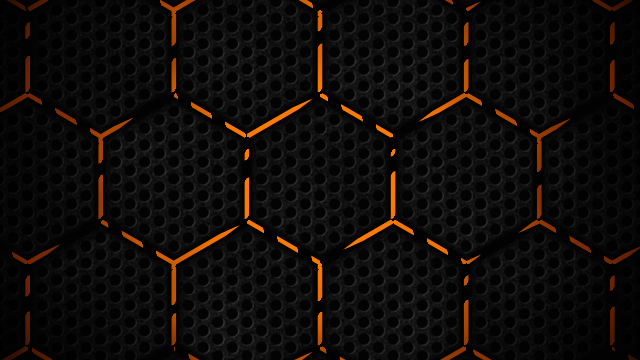
A Shadertoy shader for this pattern:

```glsl
const float HEX_WIDTH = 0.406;    // plate width in canvas heights
const float HOLE_PITCH = 0.11547; // hole spacing in plate widths
const float HOLE_RADIUS = 0.335;  // in hole spacings
const float LINE_HALF = 0.0158;   // half line width in plate widths
const float SQRT3 = 1.7320508;

vec2 hash2(vec2 p) {
    vec3 q = fract(p.xyx * vec3(0.1031, 0.103, 0.0973));
    q += dot(q, q.yzx + 33.33);
    return fract((q.xx + q.yz) * q.zy);
}

float gradientNoise(vec2 p) {
    vec2 i = floor(p), f = p - i;
    vec2 u = f * f * (3.0 - 2.0 * f);
    vec4 g;
    for (int k = 0; k < 4; k++) {
        vec2 corner = vec2(k & 1, k >> 1);
        g[k] = dot(hash2(i + corner) * 2.0 - 1.0, f - corner);
    }
    return mix(mix(g.x, g.y, u.x), mix(g.z, g.w, u.x), u.y);
}

// Offset from the nearest centre of a unit-width hexagon lattice
vec2 hexLocal(vec2 p) {
    vec2 s = vec2(1.0, SQRT3);
    vec2 a = p - s * floor(p / s + 0.5);
    vec2 b = p - s * (floor(p / s) + 0.5);
    return dot(a, a) < dot(b, b) ? a : b;
}

// Soft 0..1 mask that is 0 inside a gap
float outsideGap(float t, float centre, float halfGap) {
    return smoothstep(halfGap - 0.015, halfGap + 0.015, abs(t - centre));
}

// Share of the full line width left at t along an edge
float edgeWidth(int kind, float t, float column, vec2 rnd) {
    if (kind == 0) { // upright: one gap, sometimes a second at the top
        float top = outsideGap(t, 0.06, 0.1 * step(0.5, rnd.y));
        return top * outsideGap(t, 0.3 + 0.25 * rnd.x, 0.06 + 0.06 * rnd.y)
                   * outsideGap(t, 1.0, 0.04);
    }
    if (kind == 1) { // falling: regular dashes
        float cycle = fract(t / 0.47 + rnd.x);
        return 0.92 * outsideGap(cycle, 0.5, 0.2);
    }
    // rising: tapered from the lower or upper joint
    float low = column < 0.0 ? mix(0.92, 0.47, step(column, -1.0))
                             : 0.45 * smoothstep(0.75, 1.75, column);
    float high = 0.7 * step(0.0, column) * (1.0 - smoothstep(0.6, 1.8, column));
    high += 0.6 * step(column, -2.0);
    return max(clamp((low - t) * 4.0, 0.0, 1.0),
               clamp((t - 1.0 + high) * 4.0, 0.0, 1.0));
}

// Perforated sheet: dark holes, mottled metal and lit lower-right rims
float meshShade(vec2 p, float pixel) {
    vec2 l = hexLocal(p.yx / HOLE_PITCH).yx;
    float aa = pixel / HOLE_PITCH;
    float r = length(l);
    float metal = smoothstep(HOLE_RADIUS - aa, HOLE_RADIUS + aa, r);
    float rim = metal * (1.0 - smoothstep(HOLE_RADIUS + 0.03, HOLE_RADIUS + 0.13, r));
    float facing = max(dot(l / max(r, 0.001), vec2(0.83, -0.56)), 0.0);
    float mottle = gradientNoise(p * 48.0) + 0.6 * gradientNoise(p * 95.0);
    float surface = 0.068 + 0.075 * mottle;
    return mix(0.012, surface, metal) + 0.12 * rim * facing;
}

void mainImage(out vec4 fragColor, in vec2 fragCoord) {
    vec2 p = (fragCoord - 0.5 * iResolution.xy) / (iResolution.y * HEX_WIDTH);
    p.y -= 0.0085;
    float pixel = 1.0 / (iResolution.y * HEX_WIDTH);
    vec2 q = hexLocal(p);

    // Nearest plate edge
    int kind = 0;
    vec2 normal = vec2(1.0, 0.0);
    for (int k = 1; k < 3; k++) {
        vec2 n = vec2(k == 1 ? 0.5 : -0.5, 0.5 * SQRT3);
        if (abs(dot(q, n)) > abs(dot(q, normal))) {
            normal = n;
            kind = k;
        }
    }
    float side = dot(q, normal) < 0.0 ? -1.0 : 1.0;
    float across = dot(q, normal) - 0.5 * side;
    float edge = abs(across);
    float along = dot(q, vec2(normal.y, -normal.x)) * SQRT3 + 0.5;
    vec2 middle = p - q + 0.5 * side * normal;
    vec2 rnd = hash2(floor(middle * vec2(4.0, 4.0 / SQRT3) + 0.5) + 40.0);

    // Sheet with shaded plate borders and dark canvas sides
    float vignette = 1.0 - smoothstep(0.45, 1.35, length(p / vec2(2.19, 2.0)));
    float border = smoothstep(0.015, 0.085, edge);
    float patches = 1.0 + 0.4 * gradientNoise(p * 2.3);
    float sheet = meshShade(p, pixel) * vignette * patches;
    vec3 color = vec3(mix(0.008, sheet, border));

    // Broken glowing lines, hottest in the middle
    float width = LINE_HALF * edgeWidth(kind, along + across * 1.6, middle.x, rnd);
    float line = (1.0 - smoothstep(width - pixel * 0.6, width + pixel * 0.6, edge))
               * smoothstep(0.0, 0.004, width);
    float cool = smoothstep(0.45, 2.1, length(p) + 0.45 * gradientNoise(p * 3.0 + 7.0));
    vec3 ember = mix(vec3(1.0, 0.48, 0.0), vec3(0.46, 0.15, 0.01), cool);
    ember *= 1.0 - 0.6 * smoothstep(2.0, 2.5, length(p));
    color = mix(color, ember, line);

    fragColor = vec4(color, 1.0);
}
```
